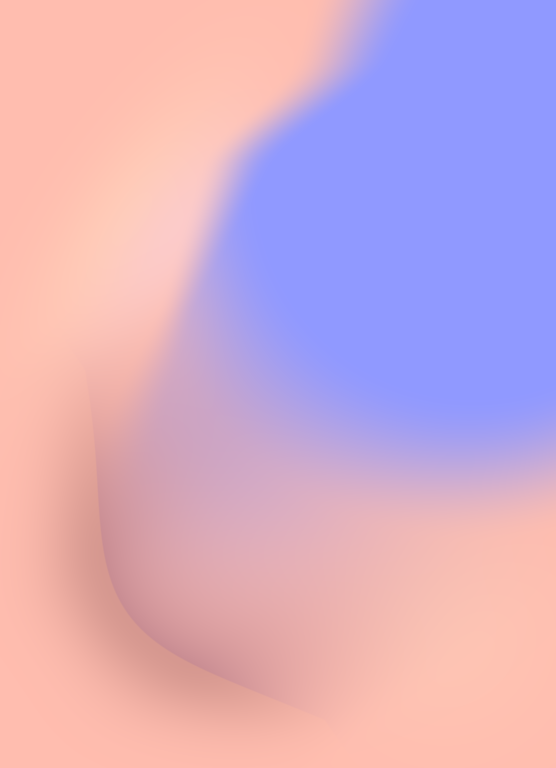
A WebGL 2 fragment shader for this background:

```glsl
#version 300 es
precision highp float;

uniform vec2 u_resolution;
out vec4 fragColor;

#define CORAL vec3(1.0, 0.74, 0.685)
#define PEACH vec3(1.0, 0.81, 0.72)
#define BLUSH vec3(0.985, 0.80, 0.81)
#define MAUVE vec3(0.80, 0.665, 0.815)
#define ROSE vec3(0.785, 0.55, 0.575)
#define CLAY vec3(0.82, 0.58, 0.55)
#define BLUE vec3(0.565, 0.60, 1.0)
#define FOLD_START vec2(0.111, 0.518)
#define FOLD_END vec2(0.423, 0.0625)
#define FOLD_SINES vec3(0.1246, -0.0076, -0.0082)
#define ORB_CENTER vec2(0.618, 0.766)

const float PI = 3.14159265;

// Soft elliptical light, tilted by an angle
float glow(vec2 p, vec2 center, vec2 radii, float angle) {
    float c = cos(angle), s = sin(angle);
    vec2 q = mat2(c, -s, s, c) * (p - center) / radii;
    return exp(-dot(q, q));
}

// x: signed distance to the fold, positive outside; y: position along it
vec2 foldSpace(vec2 p) {
    vec2 chord = FOLD_END - FOLD_START;
    float len = length(chord);
    vec2 dir = chord / len;
    vec2 rel = p - FOLD_START;
    float along = dot(rel, dir) / len;
    vec3 waves = vec3(1.0, 2.0, 3.0) * PI;
    vec3 phase = waves * clamp(along, 0.0, 1.0);
    float bulge = dot(FOLD_SINES, sin(phase));
    float slope = dot(FOLD_SINES, waves * cos(phase)) / len;
    float across = dot(rel, vec2(dir.y, -dir.x)) - bulge;
    return vec2(across * inversesqrt(1.0 + slope * slope), along);
}

// Coverage to the right of the leaning, stepped left edge
float rightOfEdge(vec2 p) {
    float edge = 0.289 + 0.413 * (p.y - 0.74) + 0.081 * smoothstep(0.78, 0.925, p.y);
    float blur = 0.026 + 0.12 * abs(p.y - 0.6);
    return smoothstep(-blur, blur, p.x - edge);
}

void main() {
    vec2 p = gl_FragCoord.xy / u_resolution.y;
    float pixel = 1.0 / u_resolution.y;

    // Warm ground with pale lights
    vec3 color = CORAL;
    color = mix(color, PEACH, 0.85 * glow(p, vec2(0.17, 0.715), vec2(0.21, 0.075), 0.977));
    color = mix(color, BLUSH, 0.8 * glow(p, vec2(0.235, 0.70), vec2(0.16, 0.062), 0.977));
    color = mix(color, PEACH, 0.45 * glow(p, vec2(0.575, 0.18), vec2(0.15), 0.0));

    // Mauve haze held inside the fold
    vec2 fold = foldSpace(p);
    float outside = smoothstep(-pixel, pixel, fold.x);
    float body = rightOfEdge(p);
    float haze = glow(p, vec2(0.30, 0.46), vec2(0.247, 0.215), 0.0);
    color = mix(color, MAUVE, haze * body * (1.0 - outside));

    // Shading on both sides of the fold
    float span = smoothstep(-0.15, 0.4, fold.y) * (1.0 - smoothstep(0.7, 1.1, fold.y));
    float innerShade = exp(-abs(fold.x) / 0.098);
    float outerShade = 0.9 * exp(-pow(fold.x / 0.074, 2.0));
    color = mix(color, mix(ROSE, CLAY, outside), span * mix(innerShade, outerShade, outside));

    // Blue orb cut by the left edge
    float orb = 1.0 - smoothstep(0.28, 0.475, distance(p, ORB_CENTER));
    color = mix(color, BLUE, orb * body);

    fragColor = vec4(color, 1.0);
}
```
